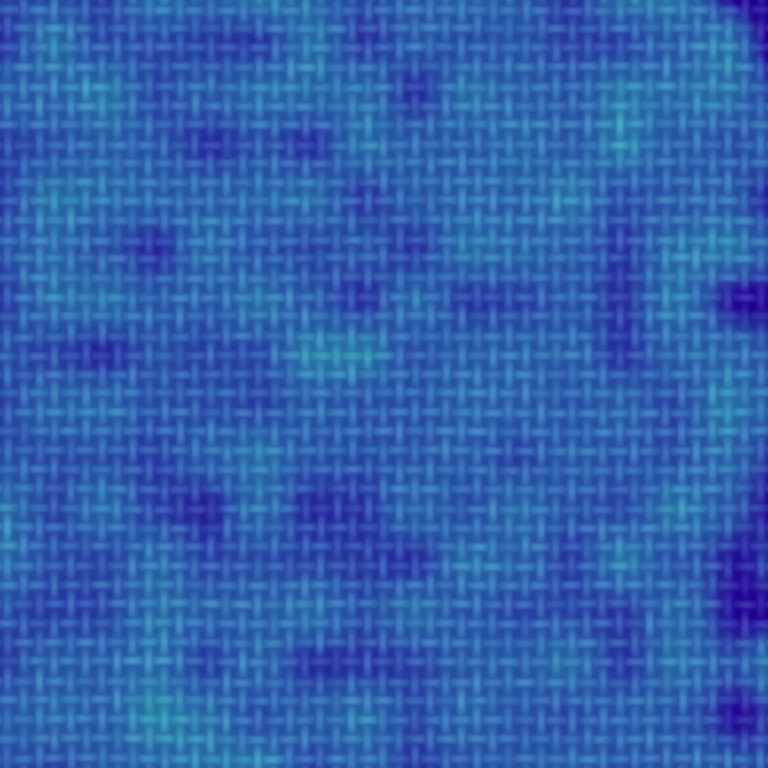
Write a WebGL 2 fragment shader that draws this texture.

```glsl
#version 300 es
precision highp float;
// Plain-weave blue cloth: 49 upright warp threads cross 40 level weft threads,
// each passing over and under in turn. Uneven threads and a slow noise-driven
// dye from indigo through blue to teal vary the repeats.

uniform vec2 u_resolution;
out vec4 fragColor;

const vec2 THREADS = vec2(49.0, 40.0);      // repeats across and down
const float WARP_HALF_WIDTH = 0.43;         // in thread spacings
const float WEFT_HALF_WIDTH = 0.36;
const float THREAD_JITTER = 0.06;           // offset of each thread
const float WANDER = 0.06;                  // slow bending of the threads
const float UNEVENNESS = 0.70;              // brightness change along a thread
const float UNDER_HEIGHT = 0.25;            // visible height of a covered thread
const float MEAN_HEIGHT = 0.50;
const float DYE_CELLS = 14.8;               // dye blotches across the cloth
const float DYE_CONTRAST = 1.75;
const float EDGE_DARKENING = 0.60;          // extra indigo at the right border

const vec3 BLUE = vec3(0.195, 0.400, 0.690);
const vec3 INDIGO = vec3(0.175, 0.080, 0.620);
const vec3 TEAL = vec3(0.190, 0.630, 0.690);
const vec3 RELIEF = vec3(0.090, 0.170, 0.105);
const float PI = 3.14159;

float hash(vec2 p) {
    return fract(sin(dot(p, vec2(127.1, 311.7))) * 43758.5453);
}

float valueNoise(vec2 p) {
    vec2 cell = floor(p);
    vec2 f = fract(p);
    f = f * f * (3.0 - 2.0 * f);
    float low = mix(hash(cell), hash(cell + vec2(1.0, 0.0)), f.x);
    float high = mix(hash(cell + vec2(0.0, 1.0)), hash(cell + 1.0), f.x);
    return mix(low, high, f.y);
}

// Soft rounded cross-section of a thread
float threadProfile(float offset, float halfWidth) {
    return 1.0 - smoothstep(halfWidth * 0.1, halfWidth, abs(offset));
}

// Height of the woven surface; p counts threads
float weaveHeight(vec2 p) {
    vec2 id = floor(p);
    vec2 f = fract(p) - 0.5;
    f.x += THREAD_JITTER * (2.0 * hash(vec2(id.x, 91.0)) - 1.0);
    f.y += THREAD_JITTER * (2.0 * hash(vec2(57.0, id.y)) - 1.0);

    // Neighbouring threads rise half a wave apart
    float warpLift = 0.5 + 0.5 * cos(PI * (p.y - 0.5 + id.x));
    float weftLift = 0.5 - 0.5 * cos(PI * (p.x - 0.5 + id.y));

    // Brightness drifts along each thread
    float warpTone = 1.0 + UNEVENNESS * (valueNoise(vec2(id.x * 7.0, p.y)) - 0.5);
    float weftTone = 1.0 + UNEVENNESS * (valueNoise(vec2(p.x, id.y * 7.0 + 400.0)) - 0.5);

    float warp = threadProfile(f.x, WARP_HALF_WIDTH) * warpTone;
    float weft = threadProfile(f.y, WEFT_HALF_WIDTH) * weftTone;
    warp *= mix(UNDER_HEIGHT, 1.0, warpLift);
    weft *= mix(UNDER_HEIGHT, 1.0, weftLift);
    return max(warp, weft) + 0.2 * min(warp, weft);
}

// Mostly blue dye with rarer indigo and teal blotches
vec3 dyeColour(vec2 uv) {
    float blotch = valueNoise(uv * DYE_CELLS + 23.0);
    float broad = valueNoise(uv * DYE_CELLS * 0.4 + 71.0);
    float tone = DYE_CONTRAST * (mix(blotch, broad, 0.3) - 0.5);
    tone -= EDGE_DARKENING * smoothstep(0.91, 0.98, uv.x) * (1.1 - blotch);
    float toIndigo = pow(clamp(-tone, 0.0, 1.0), 1.4);
    float toTeal = pow(clamp(tone, 0.0, 1.0), 1.4);
    return mix(mix(BLUE, INDIGO, toIndigo), TEAL, toTeal);
}

void main() {
    vec2 uv = gl_FragCoord.xy / u_resolution;

    // Bend the grid gently
    vec2 bend = vec2(valueNoise(uv * 9.0 + 5.0), valueNoise(uv * 9.0 + 37.0)) - 0.5;
    float height = weaveHeight(uv * THREADS + 2.0 * WANDER * bend);

    vec3 colour = dyeColour(uv) + (height - MEAN_HEIGHT) * RELIEF;
    fragColor = vec4(clamp(colour, 0.0, 1.0), 1.0);
}
```
